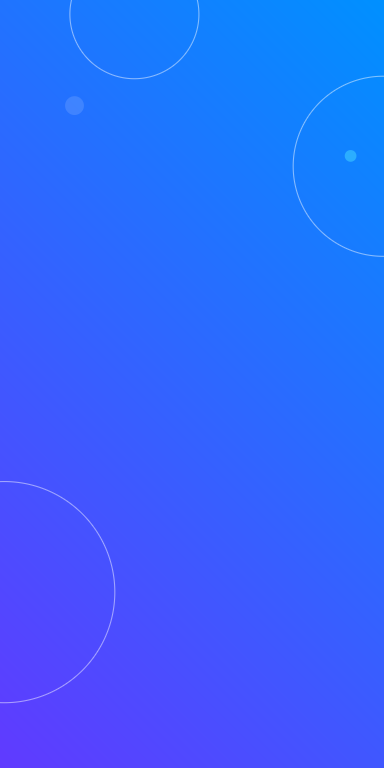
This background is drawn by a Shadertoy shader. Its source:

```glsl
// Diagonal violet-to-azure gradient with three thin rings and two small dots.

// Share of a pixel lying inside a signed distance edge
float inside(float dist, float pixel) {
    return clamp(0.5 - dist / pixel, 0.0, 1.0);
}

float disc(vec2 p, vec2 center, float radius, float pixel) {
    return inside(length(p - center) - radius, pixel);
}

// Outline as the difference of two discs, so thin lines keep their weight
float ring(vec2 p, vec2 center, float radius, float pixel) {
    float halfWidth = 0.0014;
    return disc(p, center, radius + halfWidth, pixel)
         - disc(p, center, radius - halfWidth, pixel);
}

void mainImage(out vec4 fragColor, in vec2 fragCoord) {
    // Canvas width is one unit
    vec2 p = fragCoord / iResolution.x;
    float pixel = 1.0 / iResolution.x;
    float height = iResolution.y / iResolution.x;

    // Background at 45 degrees, corner to corner
    vec3 violet = vec3(0.378, 0.227, 1.0);
    vec3 azure = vec3(0.0, 0.565, 1.0);
    vec3 color = mix(violet, azure, (p.x + p.y) / (1.0 + height));

    // Dots
    color = mix(color, vec3(1.0), 0.13 * disc(p, vec2(0.194, 1.725), 0.0245, pixel));
    color = mix(color, vec3(0.17, 0.68, 1.0), disc(p, vec2(0.913, 1.594), 0.0152, pixel));

    // Rings
    float lines = ring(p, vec2(0.350, 1.963), 0.168, pixel)
                + ring(p, vec2(0.998, 1.567), 0.2345, pixel)
                + ring(p, vec2(0.011, 0.458), 0.288, pixel);
    color = mix(color, vec3(1.0), 0.48 * lines);

    fragColor = vec4(color, 1.0);
}
```
